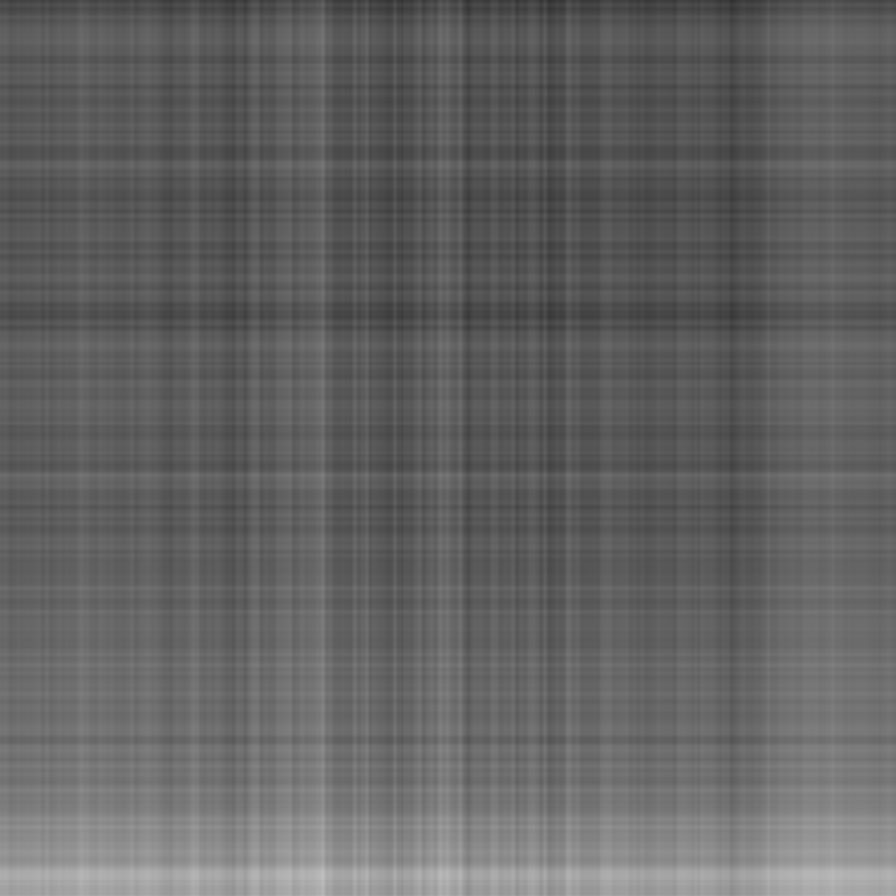
A three.js fragment shader for this texture:

```glsl
varying vec2 vUv;

float hash(float n) {
  return fract(sin(n * 12.9898) * 43758.547);
}

// Smooth 1D noise from -1 to 1
float noise(float x) {
  float cell = floor(x);
  float f = fract(x);
  return mix(hash(cell), hash(cell + 1.0), f * f * (3.0 - 2.0 * f)) * 2.0 - 1.0;
}

// Layered streaks: bands down to hairlines, plus sparse strong lines
float streaks(float t, float seed) {
  float sum = 0.0;
  float frequency = 16.0;
  float amplitude = 0.009;
  for (int i = 0; i < 4; i++) {
    sum += amplitude * noise(t * frequency + seed);
    frequency *= 2.4;
    amplitude *= 1.5;
    seed += 37.7;
  }
  float line = noise(t * 120.0 + seed);
  return sum + 0.05 * line * line * line * line * line;
}

float band(float t, float center, float width) {
  float d = (t - center) / width;
  return exp(-d * d);
}

void main() {
  // Dark field that glows towards the bottom edge
  float grey = 0.333 + 0.055 * (1.0 - vUv.y) + 0.28 * exp(-8.4 * vUv.y);

  // Broad column shading: paler sides, dark right of center
  grey += 0.016 * band(vUv.x, 0.12, 0.1) + 0.045 * band(vUv.x, 0.93, 0.08);
  grey -= 0.022 * band(vUv.x, 0.67, 0.16) + 0.03 * band(vUv.x, 0.82, 0.025);
  grey += 0.08 * band(vUv.x, 0.36, 0.007) + 0.045 * band(vUv.x, 0.495, 0.006);
  grey -= 0.04 * band(vUv.x, 0.257, 0.009);

  // Broad row shading
  grey -= 0.022 * band(vUv.y, 0.78, 0.06) + 0.04 * band(vUv.y, 1.0, 0.02);
  grey -= 0.035 * band(vUv.y, 0.48, 0.005) + 0.035 * band(vUv.y, 0.646, 0.004);

  // Crossed streaks, busiest in the middle columns
  float busy = 0.45 + 0.85 * band(vUv.x, 0.48, 0.24);
  grey += busy * streaks(vUv.x, 5.3) + 0.8 * streaks(vUv.y, 211.9);

  gl_FragColor = vec4(vec3(grey), 1.0);
}
```
